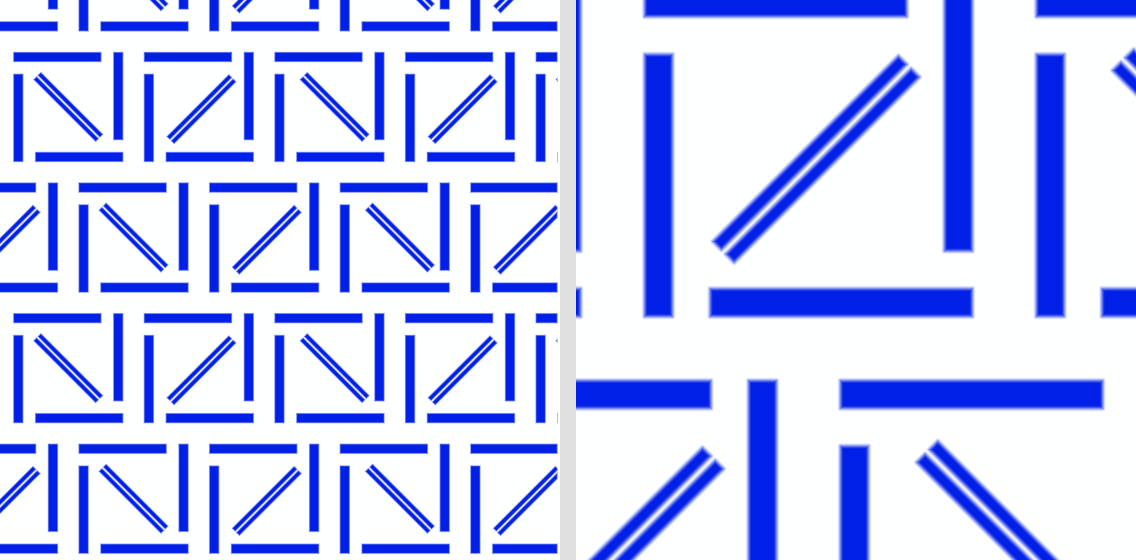
Left: the whole. Right: its middle third, enlarged.
Give the GLSL for this pattern, as a WebGL 2 fragment shader.

```glsl
#version 300 es
precision highp float;
// Brick-laid pinwheel squares of blue bars, each with a double diagonal stroke.

#define PITCH 0.2332                  // spacing of the tiles
#define ORIGIN vec2(0.2385, 0.1094)   // centre of the first tile
#define TILE_SIZE 0.1953              // outer width of one pinwheel
#define BAR_LENGTH 0.1563
#define BAR_WIDTH 0.0168
#define STROKE_WIDTH 0.0073
#define STROKE_GAP 0.0034
#define DRIFT vec2(0.0093, -0.0039)   // wander of the diagonals in their tiles
#define SOFTNESS 0.0021               // half width of the blurred edge
#define RIGHT_MARGIN 0.005            // blank strip at the right
#define BLUE vec3(0.0, 0.125, 0.905)
#define PAPER vec3(0.995, 1.0, 1.0)

uniform vec2 u_resolution;
out vec4 fragColor;

// Signed distance to a box of the given full size
float boxDistance(vec2 p, vec2 size) {
    vec2 d = abs(p) - 0.5 * size;
    return length(max(d, 0.0)) + min(max(d.x, d.y), 0.0);
}

// Four bars, each a quarter turn from the last
float pinwheelDistance(vec2 p) {
    vec2 barSize = vec2(BAR_LENGTH, BAR_WIDTH);
    vec2 barCentre = 0.5 * vec2(BAR_LENGTH - TILE_SIZE, TILE_SIZE - BAR_WIDTH);
    float dist = 1.0;
    for (int i = 0; i < 4; i++) {
        dist = min(dist, boxDistance(p - barCentre, barSize));
        p = vec2(-p.y, p.x);
    }
    return dist;
}

// Two parallel strokes: falling in even columns, rising in odd ones
float diagonalDistance(vec2 p, float column) {
    float odd = mod(column, 2.0);
    float sway = 0.5 - 0.5 * cos(1.570796 * mod(column, 4.0));
    p -= DRIFT * vec2(sway, odd);
    p.x *= 2.0 * odd - 1.0;
    float along = (p.x + p.y) * 0.70711;
    float across = abs(p.y - p.x) * 0.70711;
    float strokeCentre = 0.5 * (STROKE_GAP + STROKE_WIDTH);
    return boxDistance(vec2(along, across - strokeCentre), vec2(BAR_LENGTH, STROKE_WIDTH));
}

void main() {
    vec2 uv = gl_FragCoord.xy / u_resolution;
    float pixel = 1.0 / min(u_resolution.x, u_resolution.y);

    // Tile grid, every other row shifted by half a tile
    vec2 grid = (uv - ORIGIN) / PITCH;
    float row = floor(grid.y + 0.5);
    grid.x += 0.5 * mod(row, 2.0);
    float column = floor(grid.x + 0.5);
    vec2 local = (grid - vec2(column, row)) * PITCH;

    float dist = min(pinwheelDistance(local), diagonalDistance(local, column));
    dist = max(dist, uv.x - (1.0 - RIGHT_MARGIN));

    // Soft ink edge, never narrower than a pixel
    float edge = max(SOFTNESS, 0.7 * pixel);
    float ink = 1.0 - smoothstep(-edge, edge, dist);
    fragColor = vec4(mix(PAPER, BLUE, ink), 1.0);
}
```
